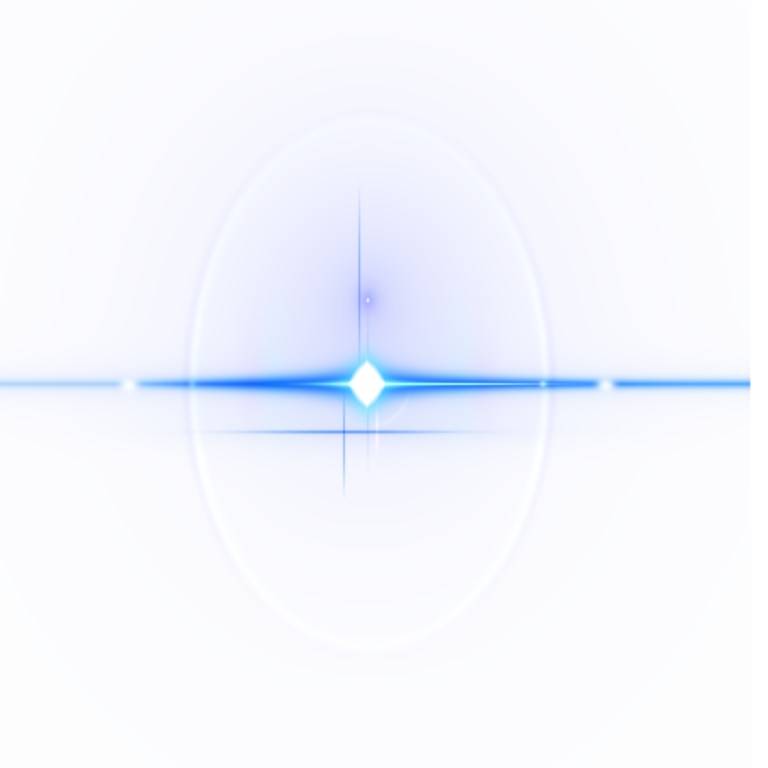
A Shadertoy shader for this background:

```glsl
float bell(float d, float width) {
    return exp(-d * d / (width * width));
}

// Soft streak: a thin line across, fading out at both ends
float streak(float across, float along, float width, float from, float to) {
    float t = clamp((along - from) / (to - from), 0.0, 1.0);
    return bell(across, width) * smoothstep(0.0, 0.45, t) * smoothstep(1.0, 0.55, t);
}

// Light absorbed by the wide violet haze
vec3 hazeInk(vec2 p) {
    float r = length((p - vec2(0.478, 0.56)) / vec2(0.85, 1.0));
    float haze = 0.075 * bell(r, 0.19) + 0.04 * bell(r, 0.42);
    haze *= mix(0.5, 1.0, smoothstep(0.39, 0.46, p.y));
    float nearBeam = 0.05 * exp(-abs(p.y - 0.5) / 0.035) * bell(p.x - 0.478, 0.28);
    return haze * vec3(1.0, 0.85, 0.0) + nearBeam * vec3(1.0, 0.6, 0.0);
}

// Light absorbed by the horizontal beam, weaker on the far left
vec3 beamInk(vec2 q) {
    float d = abs(q.y), x = abs(q.x);
    float strength = q.x < 0.0 ? mix(0.13, 1.0, smoothstep(0.34, 0.1, x))
                               : mix(0.42, 1.0, smoothstep(0.42, 0.1, x));
    float width = 0.0045 + 0.011 * exp(-x / 0.075);
    float line = strength * exp(-pow(d / width, 1.3));
    float fringe = 0.13 * exp(-d / 0.014) * mix(0.55, 1.0, bell(x, 0.3));
    return line * vec3(2.3, 0.85, 0.01) + fringe * vec3(1.0, 0.75, 0.0);
}

void mainImage(out vec4 fragColor, in vec2 fragCoord) {
    vec2 p = fragCoord / iResolution.xy;
    vec2 q = p - vec2(0.478, 0.5);
    float x = abs(q.x), d = abs(q.y);
    float pixel = 1.0 / iResolution.x;
    float thin = max(0.0015, 0.7 * pixel);

    vec3 ink = hazeInk(p) + beamInk(q);

    // Secondary horizontal line with its soft fringe
    float lower = p.y - 0.4375;
    float reach = bell(p.x - 0.45, 0.105);
    ink += vec3(1.0, 0.55, 0.0) * (0.65 * bell(lower, 0.0022) * reach
         + 0.06 * exp(-abs(lower) / 0.012) * bell(p.x - 0.478, 0.22));

    // Vertical streaks
    float vertical = 0.38 * streak(p.x - 0.468, p.y, thin, 0.49, 0.78)
                   + 0.4 * streak(p.x - 0.448, p.y, thin, 0.34, 0.51)
                   + 0.13 * streak(q.x - 0.001, p.y, thin, 0.36, 0.63);
    ink += vertical * vec3(1.0, 0.55, 0.02);

    // Violet ghost above the core
    float ghost = length((p - vec2(0.479, 0.609)) / vec2(0.85, 1.1));
    ink += (0.3 * exp(-ghost / 0.01) + 0.12 * exp(-ghost / 0.045)) * vec3(0.9, 0.85, 0.0);

    vec3 color = vec3(0.992, 0.992, 0.998) * exp(-ink);

    // Faint cyan and pink patches on both sides
    float side = bell(q.y - 0.015, 0.075);
    color -= side * 0.03 * bell(x - 0.122, 0.018) * vec3(1.0, -0.3, 0.0);
    color -= side * 0.02 * bell(x - 0.15, 0.016) * vec3(0.0, 1.0, 0.0);

    // Large elliptical ring: lavender outside, pale cyan inside
    vec2 e = (p - vec2(0.481, 0.5)) / vec2(0.235, 0.35);
    float ring = length(e);
    float ringFade = mix(0.2, 1.0, bell(e.y, 0.65));
    color -= 0.03 * ringFade * bell(ring - 1.015, 0.022) * vec3(0.8, 1.0, 0.0);
    color += 0.035 * ringFade * bell(ring - 0.975, 0.022) * vec3(0.5, 1.0, 1.0);

    // Small arc under the core
    float arc = bell(length(q) - 0.056, 0.003) * smoothstep(0.0, 0.03, q.x);
    color += 0.03 * arc * smoothstep(0.0, -0.03, q.y);
    color += vec3(0.12, 0.05, 0.03) * streak(p.x - 0.491, p.y, 0.002, 0.4, 0.485);

    // Cyan inner beam, longer to the right
    float length1 = q.x < 0.0 ? 0.085 : 0.17;
    float cyan = bell(d, 0.0018 + 0.009 * exp(-x / 0.04)) * exp(-pow(x / length1, 2.0));
    color = mix(color, vec3(0.25, 0.95, 1.0), 0.9 * cyan);
    float filament = bell(d, thin) * (q.x < 0.0 ? bell(x, 0.06)
                   : smoothstep(0.33, 0.12, x));
    color = mix(color, vec3(0.88, 1.0, 1.0), 0.75 * filament);

    // White hot core with short spikes
    float core = pow(x / 0.021, 1.4) + pow(d / 0.027, 1.4);
    color = mix(color, vec3(0.35, 0.95, 1.0), 0.75 * exp(-pow(core / 1.7, 2.0)));
    float spikes = bell(q.x, 0.0025) * bell(q.y, 0.026)
                 + bell(q.y, 0.0035) * bell(q.x, 0.035);
    color = mix(color, vec3(1.0), clamp(smoothstep(1.35, 0.75, core) + spikes, 0.0, 1.0));

    // Bright spots along the beam and in the ghost
    for (int i = 0; i < 2; i++) {
        float s = float(i);
        vec2 spot = p - vec2(mix(0.168, 0.789, s), 0.4985);
        float glow = exp(-pow(length(spot / vec2(0.012, 0.0095)), 2.5));
        color = mix(color, vec3(0.99, 1.0, 1.0), 0.95 * glow);
        vec2 glint = p - vec2(mix(0.25, 0.707, s), 0.5);
        float spark = exp(-dot(glint, glint) / 0.00002);
        color = mix(color, vec3(0.85, 0.97, 1.0), mix(0.35, 0.75, s) * spark);
    }
    color = mix(color, vec3(1.0), 0.9 * bell(ghost, 0.0026));

    // Plain white margin on the right
    color = mix(color, vec3(1.0), smoothstep(-pixel, pixel, p.x - 0.977));
    fragColor = vec4(clamp(color, 0.0, 1.0), 1.0);
}
```
